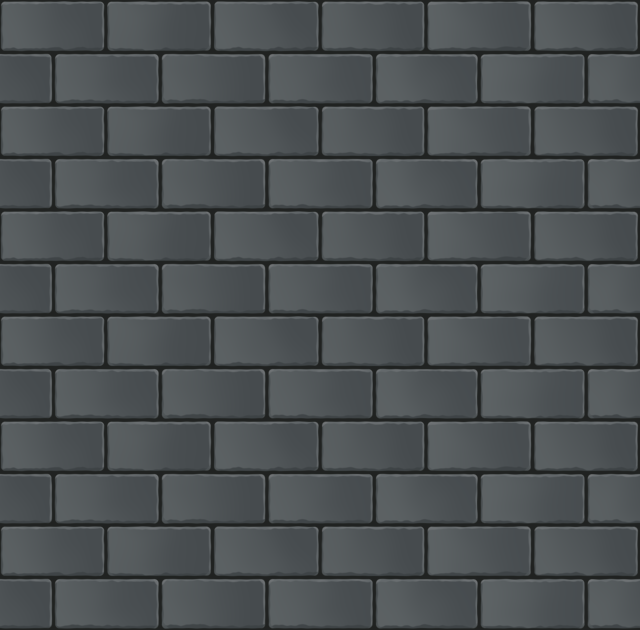
This texture is drawn by a Shadertoy shader. Its source:

```glsl
const vec2 GRID = vec2(6.0, 12.0);        // bricks across, courses up
const float VARIED_ROWS = 2.0;            // courses before the wear repeats
const vec2 BRICK = vec2(2.032, 1.0);      // cell size in course heights
const float JOINT = 0.027;                // half width of the mortar gap
const float JOINT_SHIFT = 0.018;          // sideways drift of upright joints
const float CORNER = 0.085;               // outline corner radius
const float OUTLINE_WEAR = 0.014;
const vec4 RIM = vec4(0.032, 0.038, 0.055, 0.045); // left, right, bottom, top
const vec4 RIM_WEAR = vec4(0.03, 0.03, 0.075, 0.035);
const float CHIP = 0.055;                 // corner facet depth
const float EDGE_SOFTNESS = 0.022;

const vec3 MORTAR = vec3(0.125, 0.135, 0.128);
const vec3 FACE_LIGHT = vec3(0.358, 0.380, 0.388);
const vec3 FACE_DARK = vec3(0.278, 0.298, 0.310);
const vec3 RIM_SHADE = vec3(0.235, 0.255, 0.265);
const vec3 RIM_LIGHT = vec3(0.400, 0.420, 0.430);
const vec3 RIM_GLINT = vec3(0.500, 0.510, 0.520);

vec2 hash2(vec2 p) {
    vec3 a = fract(p.xyx * vec3(0.1031, 0.1030, 0.0973));
    a += dot(a, a.yzx + 33.33);
    return fract((a.xx + a.yz) * a.zy);
}

float gradientNoise(vec2 p) {
    vec2 i = floor(p), f = fract(p);
    vec2 u = f * f * f * (f * (f * 6.0 - 15.0) + 10.0);
    vec2 e = vec2(0.0, 1.0);
    float a = dot(hash2(i) * 2.0 - 1.0, f);
    float b = dot(hash2(i + e.yx) * 2.0 - 1.0, f - e.yx);
    float c = dot(hash2(i + e.xy) * 2.0 - 1.0, f - e.xy);
    float d = dot(hash2(i + e.yy) * 2.0 - 1.0, f - e.yy);
    return mix(mix(a, b, u.x), mix(c, d, u.x), u.y);
}

float roundBox(vec2 p, vec2 halfSize, float radius) {
    vec2 d = abs(p) - halfSize + radius;
    return length(max(d, 0.0)) + min(max(d.x, d.y), 0.0) - radius;
}

float jointShift(float column, float row) {
    return JOINT_SHIFT * (2.0 * hash2(vec2(mod(column, GRID.x), row) + 7.0).x - 1.0);
}

void mainImage(out vec4 fragColor, in vec2 fragCoord) {
    // Running bond: every other course moves by half a brick
    vec2 grid = fragCoord / iResolution.xy * GRID;
    float row = mod(floor(grid.y), VARIED_ROWS);
    grid.x += row < 0.5 ? 0.5 : 0.0;
    vec2 id = vec2(mod(floor(grid.x), GRID.x), row);
    vec2 seed = hash2(id + 3.0);
    vec2 seedOffset = 20.0 + floor(seed * 60.0) + seed;
    float pixel = GRID.y / iResolution.y;

    // Brick space, with slightly uneven upright joints
    float leftShift = jointShift(id.x, row);
    float rightShift = jointShift(id.x + 1.0, row);
    vec2 p = (fract(grid) - 0.5) * BRICK;
    p.x -= 0.5 * (leftShift + rightShift);
    vec2 halfSize = 0.5 * BRICK - JOINT;
    halfSize.x += 0.5 * (rightShift - leftShift);

    // Face gradient, lighter to the lower left
    float tilt = mix(0.05, 0.3, seed.y);
    float across = 0.5 + 0.5 * p.x / halfSize.x + tilt * p.y;
    across += 0.12 * gradientNoise(p * 1.5 + seedOffset);
    vec3 color = mix(FACE_LIGHT, FACE_DARK, smoothstep(-0.05, 0.95, across));
    color *= 1.0 + 0.04 * (seed.x - 0.5);

    // Worn bevels: depth inside each side of the face
    float wearX = gradientNoise(vec2(p.x * 3.5, 0.3) + seedOffset);
    float wearY = gradientNoise(vec2(0.6, p.y * 4.0) + seedOffset);
    float fineX = gradientNoise(vec2(p.x * 9.0, 5.4) + seedOffset);
    vec4 wear = vec4(wearY, -wearY, wearX + 0.4 * fineX, 0.7 * fineX - wearX);
    vec4 depth = vec4(halfSize + p, halfSize - p).xzyw - RIM - RIM_WEAR * wear;
    vec4 rim = 1.0 - smoothstep(-pixel, pixel, depth);
    float glint = smoothstep(-0.2, 0.5, gradientNoise(p * 4.0 + seedOffset + 9.0));
    vec3 lit = mix(RIM_LIGHT, RIM_GLINT, 0.55 * glint);
    color = mix(color, RIM_SHADE, 0.65 * rim.x);
    color = mix(color, lit, 0.8 * rim.y);
    color = mix(color, RIM_SHADE, 0.85 * rim.z);
    color = mix(color, lit, 0.85 * rim.w);

    // Chipped corner facets, bright above and dim below
    vec2 side = step(0.0, p);
    float chipSize = CHIP * (0.9 + 0.9 * hash2(id * 2.0 + side + 40.0).x);
    float cornerDepth = dot(halfSize - abs(p), vec2(0.7071)) - chipSize;
    cornerDepth += 0.03 * gradientNoise(p * 8.0 + seedOffset);
    float facet = 1.0 - smoothstep(-pixel, pixel, cornerDepth);
    vec3 facetColor = mix(mix(RIM_SHADE, FACE_LIGHT, 0.6), RIM_GLINT, 0.75 * side.y);
    color = mix(color, facetColor, 0.75 * facet);

    // Mortar around the worn outline
    float outline = roundBox(p, halfSize, CORNER);
    outline += OUTLINE_WEAR * gradientNoise(p * 5.0 + seedOffset + 15.0);
    float softness = max(pixel, EDGE_SOFTNESS);
    color = mix(color, MORTAR, smoothstep(-softness, 0.5 * softness, outline));

    fragColor = vec4(color, 1.0);
}
```
